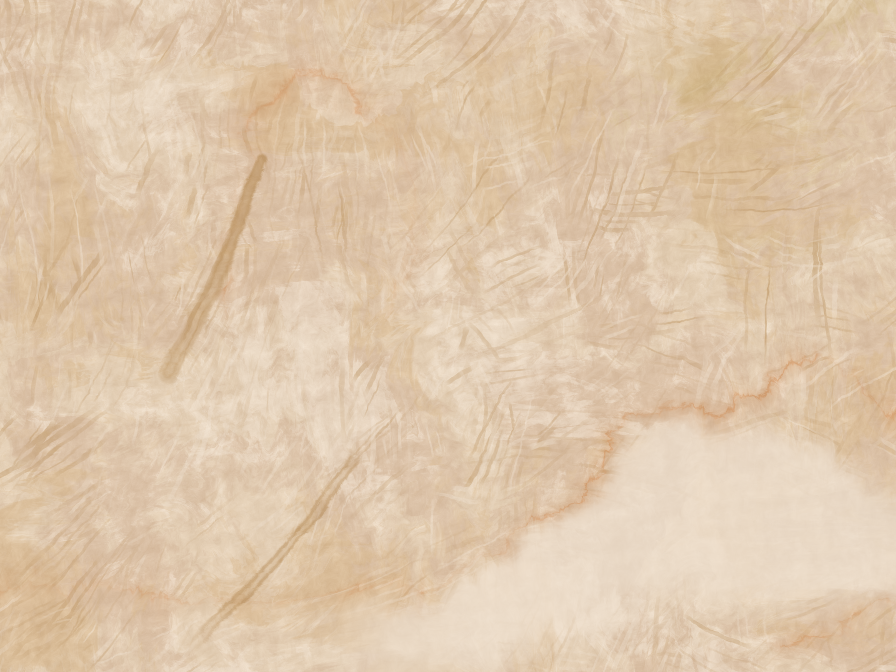
Give the GLSL for this texture, as a Shadertoy shader.

```glsl
const vec3 ROSE  = vec3(0.862, 0.762, 0.660);
const vec3 CREAM = vec3(0.895, 0.815, 0.715);
const vec3 HONEY = vec3(0.852, 0.738, 0.592);
const vec3 PALE  = vec3(0.925, 0.865, 0.795);
const vec3 OLIVE = vec3(0.780, 0.670, 0.460);
const vec3 OCHRE = vec3(0.720, 0.560, 0.360);
const vec3 RUST  = vec3(0.820, 0.580, 0.380);
const float STRANDS_PER_UNIT = 72.0;
const float FIBRE_STRENGTH = 0.48;
const float VEIN_STRENGTH = 0.75;
const float GRAIN_STRENGTH = 0.030;
const float SPECKLE_STRENGTH = 0.026;

vec4 hash4(vec2 p) {
    vec4 n = vec4(dot(p, vec2(127.1, 311.7)), dot(p, vec2(269.5, 183.3)),
                  dot(p, vec2(419.2, 371.9)), dot(p, vec2(97.3, 157.1)));
    return fract(sin(n) * 43758.545);
}

// Layered sines, each octave turned and bent by the one before
float cloud(vec2 p) {
    const mat2 TURN = mat2(0.80, 0.60, -0.60, 0.80);
    float sum = 0.0, gain = 0.5;
    for (int i = 0; i < 6; i++) {
        p = TURN * p * 1.9 + 1.7;
        p += 0.6 * sin(p.yx * 1.3 + float(i));
        sum += gain * sin(p.x) * sin(p.y);
        gain *= 0.64;
    }
    return sum;
}

// Cellular bundles of curved strands that fan slightly apart
float fibres(vec2 p, float size, float seed) {
    vec2 q = p / size, home = floor(q);
    float result = 0.0;
    for (int j = -1; j <= 1; j++)
    for (int i = -1; i <= 1; i++) {
        vec2 cell = home + vec2(i, j);
        vec4 h = hash4(cell + seed);
        vec2 mid = cell * size;
        float lean = mix(0.8, 1.45, smoothstep(0.25, 0.5, mid.y));
        lean = mix(lean, 0.65, smoothstep(0.6, 0.9, mid.x));
        float angle = lean + (h.z - 0.5) * mix(1.0, 2.2, smoothstep(0.4, 0.8, mid.x));
        vec2 axis = vec2(cos(angle), sin(angle));
        vec2 d = q - cell - 0.2 - 0.6 * h.xy;
        float along = dot(d, axis);
        float across = dot(d, vec2(-axis.y, axis.x));
        across += (h.x - 0.5) * 0.35 * along * along;

        float fan = 1.0 + (h.y - 0.5) * 0.8 * along;
        float lane = across * fan * size * STRANDS_PER_UNIT;
        vec4 r = hash4(vec2(floor(lane), seed) + h.xy * 37.0);
        float tilt = (r.x - 0.5) * (0.35 + 0.8 * along);
        float offset = abs(fract(lane) - 0.5 + tilt);
        float width = 0.02 + 0.20 * r.z * r.z;
        float reach = 0.2 + 0.5 * r.w;
        float strand = 1.0 - smoothstep(width, width + 0.14, offset);
        strand *= 1.0 - smoothstep(reach * 0.4, reach, abs(along - (r.y - 0.5) * 0.6));
        strand *= 1.0 - smoothstep(0.2, 0.45, abs(across));
        strand *= smoothstep(0.15, 0.75, fract(r.y * 7.3));
        result = max(result, strand * smoothstep(0.05, 0.8, h.w));
    }
    return result;
}

// Distance to a segment in x, position along it in y
vec2 segment(vec2 p, vec2 a, vec2 b) {
    vec2 d = b - a;
    float t = clamp(dot(p - a, d) / dot(d, d), 0.0, 1.0);
    return vec2(length(p - a - d * t), t);
}

float band(float dist, float width, float blur) {
    return 1.0 - smoothstep(width - blur, width + blur, dist);
}

// Thin core with a faint, wider stain
float vein(float dist) {
    return 0.5 * band(dist, 0.002, 0.003) + 0.5 * exp(-dist * 60.0);
}

void mainImage(out vec4 fragColor, in vec2 fragCoord) {
    vec2 p = fragCoord / iResolution.y;
    vec2 bend = vec2(cloud(p * 5.0 + 3.0), cloud(p * 5.0 + 19.0));
    vec2 w = p + 0.04 * bend;

    // Mottled ground
    float mottle = cloud(p * 6.0 + 0.6 * bend);
    float patches = cloud(p * 4.0 + 41.0 + 0.6 * bend.yx);
    float grain = cloud(p * 30.0 + 7.0 + bend);
    float speckle = cloud(p * 75.0 + 13.0);
    vec3 col = mix(ROSE, CREAM, smoothstep(-0.35, 0.4, mottle + 0.2 * grain));
    col = mix(col, HONEY, 0.85 * smoothstep(0.0, 0.6, patches + 0.25 * grain));
    col = mix(col, PALE, 0.55 * smoothstep(0.15, 0.6, 0.35 * grain - patches));

    // Olive stain towards the upper right
    vec2 streak = segment(w, vec2(0.84, 0.78), vec2(1.32, 1.0));
    vec2 pool = (w - vec2(1.17, 0.76)) / vec2(0.13, 0.15);
    float stain = exp(-streak.x * 30.0) + 0.7 * exp(-dot(pool, pool));
    col = mix(col, OLIVE, 0.55 * min(stain, 1.0) * smoothstep(-0.3, 0.5, mottle + 0.4 * grain));

    // Smooth pale body below a wandering seam
    float seam = 0.13 + 0.25 * smoothstep(0.62, 1.0, w.x);
    float lower = 0.13 * smoothstep(0.68, 0.95, w.x);
    float pale = smoothstep(0.0, 0.05, seam - 0.07 * smoothstep(1.1, 1.35, w.x) - w.y);
    pale *= smoothstep(lower - 0.05, lower + 0.06, w.y + 0.03) * smoothstep(0.42, 0.6, w.x);
    col = mix(col, PALE + 0.015 * mottle, 0.85 * pale);

    // Fibre bundles at three scales
    vec2 f = p + 0.008 * bend;
    float dark = max(fibres(f, 0.21, 1.0), 0.9 * fibres(f, 0.13, 23.0));
    dark = max(dark, 0.8 * fibres(f, 0.08, 57.0));
    dark *= (1.0 - 0.9 * pale) * smoothstep(-0.7, 0.3, cloud(p * 2.5 + 70.0));
    col = mix(col, OCHRE, FIBRE_STRENGTH * dark * (0.8 + 0.5 * grain));
    float light = max(fibres(f + 0.07, 0.15, 91.0), fibres(f + 0.03, 0.07, 133.0));
    col = mix(col, PALE, 0.5 * light * (1.0 - pale));

    // Rusty veins along the seam, an arch and the lower corner
    vec2 v = w + 0.006 * vec2(grain, speckle);
    float peak = (v.x - 1.2) / 0.07;
    float seamVein = abs(v.y - seam - 0.09 * exp(-peak * peak)) * 0.8;
    vec2 radius = vec2(0.14, 0.24);
    float arch = abs(length((v - vec2(0.47, 0.64)) / radius) - 1.0) * radius.x;
    float corner = segment(v, vec2(1.18, 0.02), vec2(1.36, 0.10)).x;
    float rust = max(vein(seamVein), 0.8 * vein(arch) * smoothstep(0.5, 0.62, v.y));
    rust = max(rust, 0.8 * vein(corner));
    rust *= 0.25 + 0.75 * smoothstep(-0.3, 0.5, cloud(p * 8.0 + 31.0));
    col = mix(col, RUST, VEIN_STRENGTH * rust);

    // Two worn ochre blades
    vec2 s = p + 0.006 * sin(p.yx * 17.0 + 1.0) + 0.003 * vec2(grain, -grain);
    vec2 blade = segment(s, vec2(0.395, 0.77), vec2(0.255, 0.44));
    float body = band(blade.x, mix(0.007, 0.015, blade.y), 0.003);
    float edge = band(abs(blade.x - 0.006), 0.002, 0.003);
    col = mix(col, OCHRE, body * (mix(0.62, 0.30, blade.y) + 0.15 * edge + 0.15 * grain));
    vec2 reed = segment(s, vec2(0.54, 0.33), vec2(0.27, 0.01));
    float twin = band(abs(reed.x - 0.006), 0.002, 0.003) + 0.4 * band(reed.x, 0.007, 0.003);
    col = mix(col, OCHRE, 0.5 * min(twin, 1.0) * smoothstep(1.0, 0.7, reed.y) * smoothstep(0.0, 0.1, reed.y));

    // Fine grain, warmer where it darkens
    float fine = GRAIN_STRENGTH * grain + SPECKLE_STRENGTH * speckle;
    col += fine * vec3(0.8, 1.0, 1.2) * (1.0 - 0.6 * pale);
    fragColor = vec4(clamp(col, 0.0, 1.0), 1.0);
}
```
